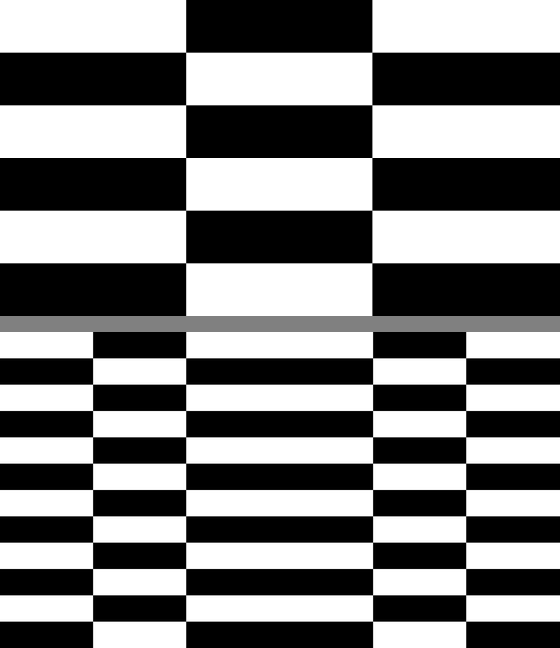
Top: one tile. Bottom: repeated 2 by 2.
Give the GLSL for this pattern, as a WebGL 2 fragment shader.

```glsl
#version 300 es
precision highp float;

#define ROW_PAIRS 3.0
#define COLUMN_WIDTH 0.3325
#define DARK vec3(0.0)
#define LIGHT vec3(1.0)

uniform vec2 u_resolution;
out vec4 fragColor;

// Signed distance to the nearest row edge; positive in the lower row of a pair
float rowDistance(float y) {
    float phase = fract(y * ROW_PAIRS + 0.25);
    return (0.25 - abs(phase - 0.5)) / ROW_PAIRS;
}

// Signed distance to the sides of the middle column; the outer columns
// share one sign, so they join across the left and right edges
float columnDistance(float x) {
    return 0.5 * COLUMN_WIDTH - abs(x - 1.5 * COLUMN_WIDTH);
}

// Side of an edge, -1 to 1, blended over one pixel
float softSign(float distance01, float pixels) {
    return clamp(2.0 * distance01 * pixels, -1.0, 1.0);
}

void main() {
    vec2 uv = gl_FragCoord.xy / u_resolution;
    float row = softSign(rowDistance(uv.y), u_resolution.y);
    float column = softSign(columnDistance(uv.x), u_resolution.x);

    // Equal signs give a light cell, opposite signs a dark one
    float checker = 0.5 + 0.5 * row * column;
    fragColor = vec4(mix(DARK, LIGHT, checker), 1.0);
}
```
